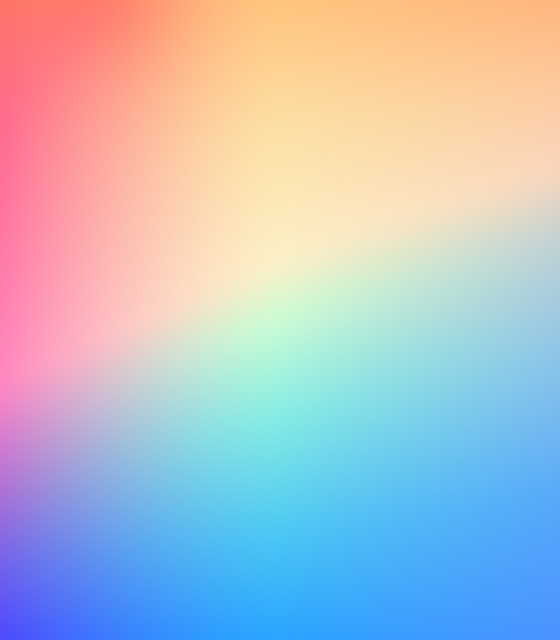
A Shadertoy shader for this background:

```glsl
// Vertical ramp: top, middle and horizon tones, then four tones down to the base
vec3 ramp(float warm, float cool, vec3 top, vec3 middle, vec3 horizon,
          vec3 haze, vec3 water, vec3 deep, vec3 base) {
    vec3 color = mix(top, middle, clamp(warm * 2.0, 0.0, 1.0));
    color = mix(color, horizon, clamp(warm * 2.0 - 1.0, 0.0, 1.0));
    color = mix(color, haze, clamp(cool / 0.15, 0.0, 1.0));
    color = mix(color, water, clamp((cool - 0.15) / 0.25, 0.0, 1.0));
    color = mix(color, deep, clamp((cool - 0.4) / 0.3, 0.0, 1.0));
    return mix(color, base, clamp((cool - 0.7) / 0.3, 0.0, 1.0));
}

// p.x runs rightward and p.y downward, both from 0 to 1
vec3 gradientField(vec2 p) {
    // Bent horizon between the warm and cool halves
    float x = p.x - 0.5;
    float horizon = 0.405 - 0.34 * x + 0.06 * sqrt(x * x + 0.003);
    float warm = p.y / horizon;
    float cool = (p.y - horizon) / (1.0 - horizon);

    vec3 left = ramp(warm, cool,
        vec3(1.0, 0.36, 0.47), vec3(1.0, 0.44, 0.61), vec3(1.0, 0.53, 0.76),
        vec3(0.88, 0.49, 0.80), vec3(0.69, 0.44, 0.83),
        vec3(0.45, 0.38, 0.92), vec3(0.30, 0.28, 1.0));
    vec3 center = ramp(warm, cool,
        vec3(1.0, 0.77, 0.49), vec3(0.99, 0.88, 0.65), vec3(0.99, 0.94, 0.78),
        vec3(0.80, 0.99, 0.83), vec3(0.53, 0.93, 0.89),
        vec3(0.31, 0.79, 0.95), vec3(0.16, 0.64, 1.0));
    vec3 right = ramp(warm, cool,
        vec3(1.0, 0.71, 0.49), vec3(0.99, 0.79, 0.62), vec3(0.98, 0.84, 0.74),
        vec3(0.76, 0.82, 0.83), vec3(0.55, 0.77, 0.91),
        vec3(0.34, 0.66, 0.98), vec3(0.30, 0.57, 1.0));

    // Fast falloff on the left, even blend on the right
    float leftBlend = 1.0 - pow(clamp(1.0 - 2.0 * p.x, 0.0, 1.0), 1.6);
    vec3 color = mix(left, center, leftBlend);
    color = mix(color, right, clamp(2.0 * x, 0.0, 1.0));

    // Coral glow along the top and an orange corner with a diagonal crease
    vec2 glow = (p - vec2(0.2, 0.0)) / vec2(0.14, 0.12);
    color -= vec3(0.0, 0.09, 0.05) * exp(-dot(glow, glow));
    color += vec3(0.0, 0.10, -0.06) * max(0.0, 1.0 - (p.x + p.y) / 0.19);
    return color;
}

void mainImage(out vec4 fragColor, in vec2 fragCoord) {
    vec2 p = fragCoord / iResolution.xy;
    p.y = 1.0 - p.y;

    // Average nearby samples to soften the creases
    vec3 color = vec3(0.0);
    for (int i = -2; i <= 2; i++) {
        for (int j = -1; j <= 1; j++) {
            color += gradientField(p + vec2(float(j), float(i)) * 0.011);
        }
    }
    fragColor = vec4(clamp(color / 15.0, 0.0, 1.0), 1.0);
}
```
